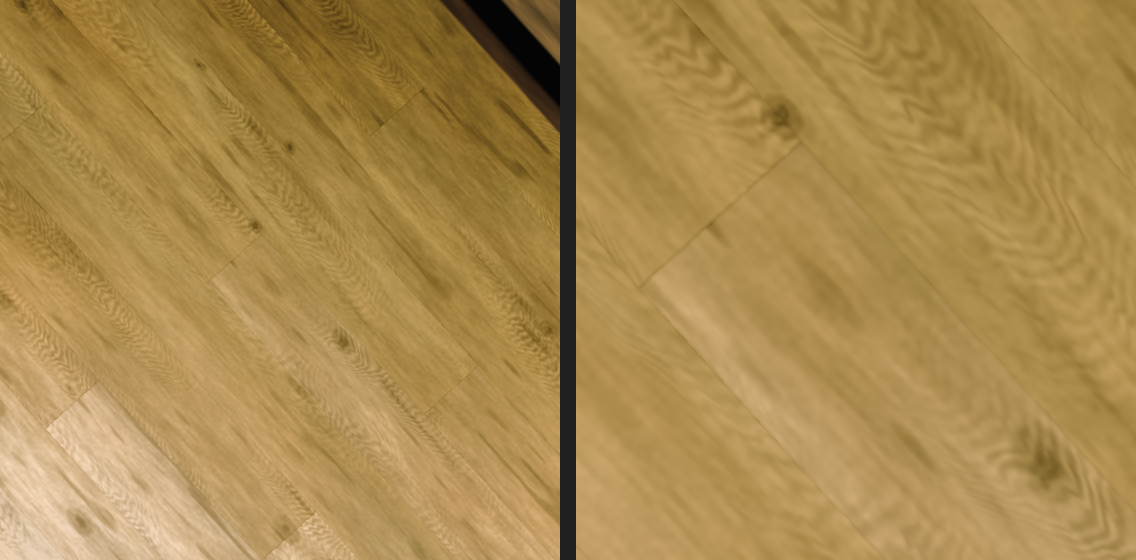
Left, the full canvas; right, a detail of the centre.
Write a Shadertoy shader that draws this texture.

```glsl
// Oak plank floor laid diagonally, lit from the lower left, with a dark skirting in the upper right corner.

const float BOARD_WIDTH = 0.13;
const float BOARD_LENGTH = 1.3;

float hash(vec2 p) {
    vec3 q = fract(vec3(p.xyx) * 0.1031);
    q += dot(q, q.yzx + 33.33);
    return fract((q.x + q.y) * q.z);
}

float noise(vec2 p) {
    vec2 i = floor(p), f = fract(p);
    f = f * f * (3.0 - 2.0 * f);
    float low = mix(hash(i), hash(i + vec2(1, 0)), f.x);
    float high = mix(hash(i + vec2(0, 1)), hash(i + vec2(1, 1)), f.x);
    return mix(low, high, f.y);
}

// Fractal noise centred on zero
float fbm(vec2 p) {
    float sum = 0.0, amp = 0.5;
    for (int i = 0; i < 4; i++) {
        sum += amp * (noise(p) - 0.5);
        p = p * 2.03 + 17.3;
        amp *= 0.55;
    }
    return sum;
}

// Colour of the wood from deep shade (0) to glare (5)
vec3 woodRamp(float tone) {
    vec3 c = mix(vec3(0.09, 0.06, 0.04), vec3(0.40, 0.29, 0.09), clamp(tone, 0.0, 1.0));
    c = mix(c, vec3(0.56, 0.43, 0.16), clamp(tone - 1.0, 0.0, 1.0));
    c = mix(c, vec3(0.67, 0.54, 0.28), clamp(tone - 2.0, 0.0, 1.0));
    c = mix(c, vec3(0.75, 0.61, 0.40), clamp(tone - 3.0, 0.0, 1.0));
    return mix(c, vec3(0.87, 0.76, 0.63), clamp(tone - 4.0, 0.0, 1.2));
}

// Nested arches running in lanes; p.x follows the grain, p.y crosses it
float cathedral(vec2 p, float lane, float rings, float seed) {
    float id = floor(p.y / lane);
    float wander = 0.3 * (noise(vec2(p.x * 5.0, id * 7.0 + seed)) - 0.5);
    float v = (fract(p.y / lane) - 0.5 - wander) / 0.2;
    float patches = smoothstep(0.5, 0.72, noise(vec2(p.x * 4.5 + seed, id * 3.7 + seed)));
    float phase = p.x * rings + 1.5 * v * v + 5.0 * fbm(p * vec2(9.0, 30.0) + seed);
    float arch = sin(6.2832 * phase);
    float worn = 0.4 + 0.9 * noise(p * vec2(30.0, 70.0) + seed);
    return (arch - 0.35) * worn * patches * exp(-v * v * 0.9);
}

// Soft dark knots, at most one per cell
float knots(vec2 p, vec2 cellSize, float chance) {
    vec2 id = floor(p / cellSize);
    vec2 centre = 0.3 + 0.4 * vec2(hash(id + 3.1), hash(id + 8.7));
    vec2 d = (fract(p / cellSize) - centre) * cellSize;
    d += 0.014 * vec2(fbm(p * 45.0), fbm(p * 45.0 + 9.0));
    float size = mix(0.004, 0.013, hash(id + 5.5));
    float r = length(d * vec2(0.55, 1.0)) / size;
    float rim = 0.25 * sin(r * 7.0) * exp(-r * 0.6);
    return step(hash(id + 1.9), chance) * (exp(-r * r) + rim * exp(-r * r * 0.15));
}

// Brightness of the room light on the floor
float roomLight(vec2 uv) {
    float glow = 1.3 * exp(-5.0 * dot(uv, uv));
    float corner = 0.55 * smoothstep(0.75, 1.25, dot(uv, vec2(0.743, 0.669)));
    return 2.3 + 1.5 * (1.0 - uv.y) - 0.2 * (uv.x - 0.5) + glow - corner;
}

// Skirting bands laid over the floor beyond its edge
vec3 addSkirting(vec3 floorColor, vec2 p) {
    float grain = 1.0 + 0.9 * fbm(p * vec2(8.0, 60.0));
    vec3 c = mix(floorColor, vec3(0.21, 0.14, 0.08) * grain, smoothstep(1.249, 1.256, p.y));
    c = mix(c, vec3(0.02, 0.015, 0.018), smoothstep(1.278, 1.288, p.y));
    return mix(c, vec3(0.42, 0.32, 0.17) * grain, smoothstep(1.331, 1.338, p.y));
}

void mainImage(out vec4 fragColor, in vec2 fragCoord) {
    vec2 uv = fragCoord / iResolution.y;
    vec2 p = vec2(dot(uv, vec2(0.669, -0.743)), dot(uv, vec2(0.743, 0.669)));

    // Boards with staggered ends
    float across = (p.y - 0.217) / BOARD_WIDTH;
    float row = floor(across);
    float along = (p.x + 0.12) / BOARD_LENGTH - fract(row / 3.0 + 0.01) + 0.01;
    float board = floor(along);
    float seed = 40.0 * hash(vec2(board + 12.0, row + 21.0));
    float boardTone = 0.4 * (mod(board, 2.0) < 0.5 ? 0.6 : -0.3) + 0.2 * (hash(vec2(row, 4.0)) - 0.5);
    float seam = 1.0 - smoothstep(0.0004, 0.002, abs(across - round(across)) * BOARD_WIDTH);
    float joint = 1.0 - smoothstep(0.0004, 0.002, abs(along - round(along)) * BOARD_LENGTH);

    // Streaks, pores and figure of the grain
    vec2 g = p + vec2(seed, 0.012 * fbm(p * vec2(5.0, 9.0)));
    float grain = 1.3 * fbm(p * vec2(2.6, 11.0) + 5.0);
    grain += 1.5 * fbm(g * vec2(3.5, 26.0));
    grain += 0.55 * fbm(g * vec2(16.0, 95.0));
    grain += 0.5 * (noise(g * vec2(42.0, 230.0)) - 0.5);
    grain += 0.25 * (noise(uv * 210.0) - 0.5);
    grain -= 0.8 * smoothstep(0.74, 0.96, noise(g * vec2(11.0, 75.0)));
    grain += 0.42 * cathedral(g, 0.13, 75.0, 2.0);
    grain += 0.32 * cathedral(g + 0.06, 0.19, 55.0, 11.0);
    grain -= 1.5 * knots(p + 0.05, vec2(0.27, 0.14), 0.35);
    grain -= 0.22 * seam + 0.4 * joint;

    // Light, shade and a slight drift of hue
    vec3 color = woodRamp(roomLight(uv) + boardTone + 0.65 * grain);
    color *= 1.0 + 0.09 * grain;
    float drift = fbm(p * vec2(2.0, 7.0) + 31.0);
    color *= 1.0 + drift * vec3(0.08, -0.03, -0.18);

    fragColor = vec4(clamp(addSkirting(color, p), 0.0, 1.0), 1.0);
}
```
